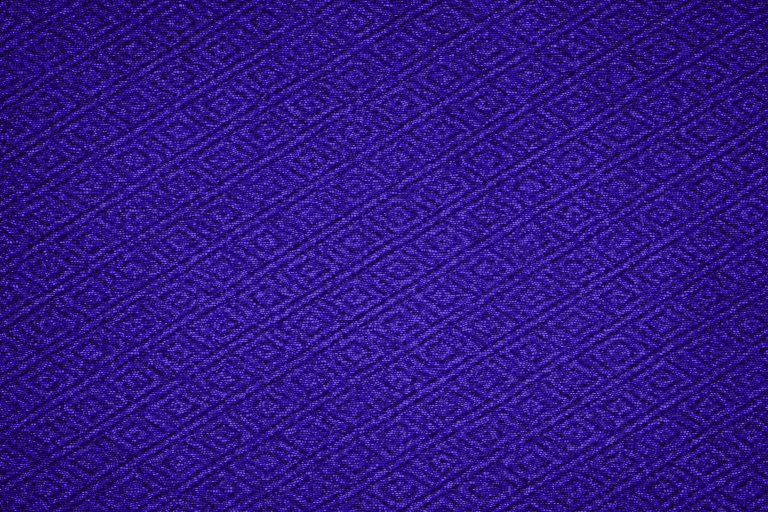
Reproduce this texture procedurally as a Shadertoy shader.

```glsl
// Violet woven cloth: a staggered lattice of concentric diamonds, crossed by
// bold diagonal ribs that rise to the right, under a soft vignette.
// Ribs, stitches and light add up to one tone, which picks a colour on a ramp.

const float PI = 3.14159265;
const vec2 DIAMOND_SIZE = vec2(0.1719, 0.1075);   // in canvas heights
const vec2 DIAMOND_CENTER = vec2(0.693, 0.42);
const float RIBS = 5.0;                           // ribs across one diamond
const vec2 STITCHES = vec2(175.0, 235.0);         // per canvas height
const vec2 FIBRES = vec2(210.0, 300.0);           // per canvas height

const vec3 RAMP[7] = vec3[7](
    vec3(0.07, 0.01, 0.26), vec3(0.11, 0.02, 0.37), vec3(0.15, 0.04, 0.47),
    vec3(0.18, 0.07, 0.56), vec3(0.24, 0.10, 0.67), vec3(0.31, 0.19, 0.70),
    vec3(0.46, 0.36, 0.86));

float hash(vec2 p) {
    return fract(sin(dot(p, vec2(127.1, 311.7))) * 43758.5453);
}

float noise(vec2 p) {
    vec2 i = floor(p), f = fract(p);
    f = f * f * (3.0 - 2.0 * f);
    return mix(mix(hash(i), hash(i + vec2(1, 0)), f.x),
               mix(hash(i + vec2(0, 1)), hash(i + vec2(1, 1)), f.x), f.y);
}

// Blends between neighbouring ramp colours; tone runs from 0 to 6.
vec3 rampColor(float tone) {
    float t = clamp(tone, 0.0, 5.999);
    int k = int(t);
    return mix(RAMP[k], RAMP[k + 1], fract(t));
}

// Relief of the diamonds: positive on ridges, negative in narrow grooves.
float diamondRibs(vec2 p, vec2 size, vec2 center) {
    vec2 q = (p - center) / size;
    vec2 diagonal = vec2(q.x + q.y, q.x - q.y);
    vec2 cell = abs(fract(diagonal + 0.5) - 0.5);

    // The outer rising ribs run on past the corners of each diamond.
    float throughBand = smoothstep(0.31, 0.34, cell.y);
    float rising = max(throughBand, smoothstep(-0.02, 0.02, cell.y - cell.x));
    float ring = mix(cell.x, cell.y, rising);

    float groove = pow(0.5 + 0.5 * cos(2.0 * PI * RIBS * ring), 1.5);
    float strength = mix(0.95, 1.15, rising) + 0.25 * throughBand;
    return strength * (0.85 - 2.0 * groove);
}

// Short dashes of thread in loosely wavering rows, each of its own brightness.
float stitchLight(vec2 p, vec2 count) {
    vec2 q = p * count;
    q.y += 1.6 * noise(p * 60.0);
    float row = floor(q.y);
    q.x += 0.5 * row + 0.6 * hash(vec2(row, 3.0)) + 0.8 * noise(p * 90.0);
    vec2 bump = sin(PI * fract(q));
    float glint = hash(floor(q));
    return (0.25 + 0.75 * glint) * sqrt(bump.x) * bump.y;
}

// Light falls off from a point near the middle of the cloth.
float vignette(vec2 p, vec2 center) {
    vec2 q = (p - center) * vec2(1.0, 1.25);
    return dot(q, q);
}

vec3 cloth(vec2 p, vec2 middle) {
    vec2 sway = 0.003 * (vec2(noise(p * 20.0), noise(p * 20.0 + 40.0)) - 0.5);
    float wear = 0.85 + 0.3 * noise(p * 14.0);
    float tone = 3.25;
    tone += wear * diamondRibs(p + sway, DIAMOND_SIZE, DIAMOND_CENTER);
    tone += 6.5 * (stitchLight(p, STITCHES) - 0.3);
    tone += 2.4 * (noise(p * FIBRES) - 0.5);
    tone += 0.4 * (noise(p * 5.0) - 0.5);
    tone -= 2.0 * vignette(p, middle + vec2(0.03, -0.04));
    return rampColor(tone);
}

void mainImage(out vec4 fragColor, in vec2 fragCoord) {
    vec2 middle = 0.5 * iResolution.xy / iResolution.y;
    vec3 color = vec3(0.0);
    // Four samples per pixel smooth the fine threads.
    for (int i = 0; i < 4; i++) {
        vec2 offset = 0.5 * vec2(i % 2, i / 2) - 0.25;
        color += cloth((fragCoord + offset) / iResolution.y, middle);
    }
    fragColor = vec4(color / 4.0, 1.0);
}
```
